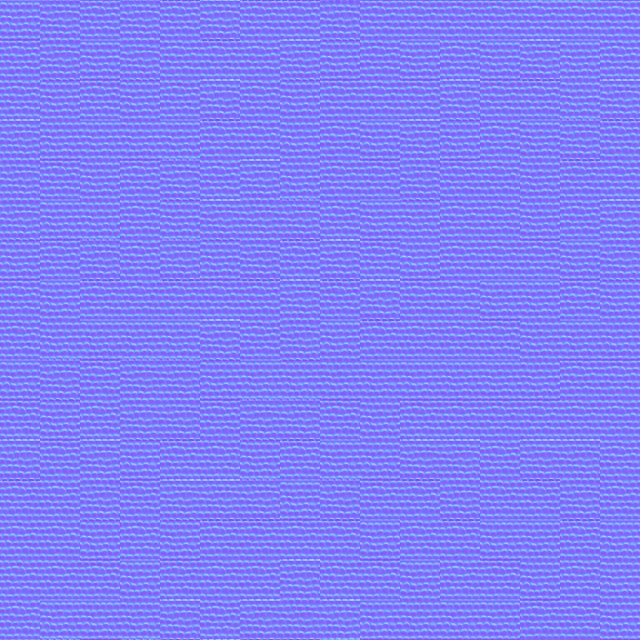
A WebGL 2 fragment shader for this texture map:

```glsl
#version 300 es
precision highp float;
// Normal map of a woven, scaly relief: 16 by 16 square patches, each holding
// six staggered rows of six rounded bumps. A height field is differenced into
// slopes; patches share a few variants, so that many of them join up.

uniform vec2 u_resolution;
out vec4 fragColor;

float hash(vec2 p) {
    vec3 q = fract(vec3(p.xyx) * vec3(0.1031, 0.1030, 0.0973));
    q += dot(q, q.yzx + 33.33);
    return fract((q.x + q.y) * q.z);
}

float noise(vec2 p) {
    vec2 i = floor(p), f = fract(p);
    f = f * f * (3.0 - 2.0 * f);
    return mix(mix(hash(i), hash(i + vec2(1, 0)), f.x),
               mix(hash(i + vec2(0, 1)), hash(i + 1.0), f.x), f.y);
}

// Relief height at p in patch units; column is fixed so that only the
// horizontal patch borders make a sharp step.
float height(vec2 p, float column) {
    vec2 patchId = mod(vec2(column, floor(p.y)), 16.0);
    vec2 local = p - vec2(column, floor(p.y));
    float pick = hash(patchId + 7.0);
    float variant = floor(3.0 * pick * sqrt(pick));
    vec2 seed = vec2(variant * 19.0, variant * 31.0);

    // Uneven rows, fading out at the patch borders
    vec2 inset = clamp(local * (1.0 - local) * 6.0, 0.0, 1.0);
    local += (vec2(noise(local * 6.0 + seed), noise(local * 6.0 + seed + 50.0)) - 0.5)
           * vec2(0.06, 0.06) * inset.x * inset.y;
    float y = local.y * 6.0 + variant * 0.31;
    float row = floor(y);

    // Staggered bumps with slightly different sizes
    float x = local.x * 6.0 + 0.5 * mod(row, 2.0) + variant * 0.37
            + 0.25 * hash(vec2(mod(row, 6.0), variant + 3.0));
    float side = abs(fract(x) - 0.5) * 2.0;
    float size = hash(vec2(mod(floor(x), 6.0), mod(row, 6.0)) + seed + 9.0);

    // Slow rise to a rounded crest, then a steeper drop
    float t = fract(y);
    float crest = 0.62 + 0.1 * (size - 0.5) - 0.16 * side * side;
    float ramp = min(t / crest, 1.0);
    float rise = mix(ramp, smoothstep(0.0, 1.0, ramp), 0.3);
    float drop = 1.0 - smoothstep(crest - 0.03, crest + 0.37, t);
    float groove = 0.65 * smoothstep(0.35, 1.0, side);
    return rise * drop * (1.0 - groove) * (0.85 + 0.3 * size);
}

void main() {
    vec2 p = gl_FragCoord.xy / u_resolution * 16.0;
    float column = floor(p.x);
    float e = max(0.016, 8.0 / u_resolution.y);

    // Central differences give the surface slope
    vec2 slope = vec2(height(p + vec2(e, 0), column) - height(p - vec2(e, 0), column),
                      height(p + vec2(0, e), column) - height(p - vec2(0, e), column)) / (2.0 * e);

    // Fine grain on the surface
    vec2 grain = vec2(noise(p * 20.0), noise(p * 20.0 + 400.0)) - 0.5;
    vec2 tilt = -slope * vec2(0.0065, 0.0115) + grain * vec2(0.03, 0.05);
    tilt.y = clamp(tilt.y, -0.2, 0.42);

    // Pack the tilt around the neutral normal; up-facing edges turn pale
    vec3 color = vec3(0.497 + tilt.x, 0.505 + tilt.y, 0.98);
    color.r += 0.9 * tilt.y * tilt.y + 1.2 * max(tilt.y - 0.3, 0.0);
    color.b += 0.08 * max(tilt.y, 0.0) - 0.5 * max(-tilt.y - 0.15, 0.0);
    fragColor = vec4(clamp(color, 0.0, 1.0), 1.0);
}
```
